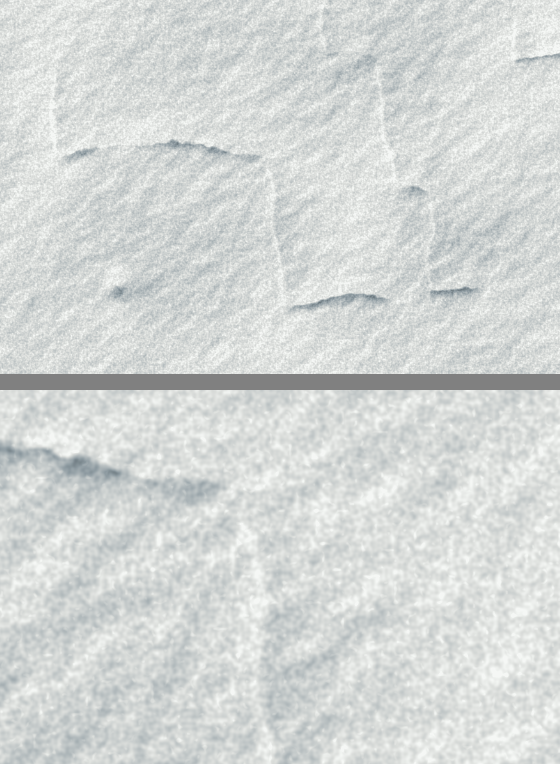
Top, the full canvas; bottom, a detail of the centre.
Reproduce this texture procedurally as a WebGL 2 fragment shader.

```glsl
#version 300 es
precision highp float;
// Wind-packed snow in low sun: diagonal lumps shaded as relief, fine sparkling
// grain, and staircases of broken crust whose bright ridges drop to shadowed
// ledges. Tone is summed as one value and then tinted cool in the shade.

uniform vec2 u_resolution;
out vec4 fragColor;

const float PI = 3.14159;

float hash(vec2 cell) {
  uvec2 k = uvec2(ivec2(cell)) * uvec2(1597334673u, 3812015801u);
  uint n = k.x ^ k.y;
  n = (n ^ (n >> 15)) * 2246822519u;
  n = (n ^ (n >> 13)) * 3266489917u;
  return float((n ^ (n >> 16)) >> 8) / 16777216.0;
}

float cornerSlope(vec2 cell, vec2 offset) {
  float angle = 2.0 * PI * hash(cell);
  return dot(vec2(cos(angle), sin(angle)), offset);
}

// Gradient noise, about -0.7 to 0.7
float noise(vec2 p) {
  vec2 i = floor(p), f = p - i;
  vec2 w = f * f * f * (f * (f * 6.0 - 15.0) + 10.0);
  vec2 e = vec2(1.0, 0.0);
  float low = mix(cornerSlope(i, f), cornerSlope(i + e.xy, f - e.xy), w.x);
  float high = mix(cornerSlope(i + e.yx, f - e.yx), cornerSlope(i + e.xx, f - e.xx), w.x);
  return mix(low, high, w.y);
}

float fbm(vec2 p) {
  float sum = 0.0, amp = 1.0;
  for (int i = 0; i < 3; i++) {
    sum += amp * noise(p);
    p = p * 2.03 + 19.7;
    amp *= 0.5;
  }
  return sum;
}

float bell(float x, float width) {
  return exp(-x * x / (width * width));
}

// Fades in over [0, head] and out over [tail, 1.08]
float span(float t, float head, float tail) {
  return smoothstep(0.0, head, t) * (1.0 - smoothstep(tail, 1.08, t));
}

// Bright edge running down, lit on its left and shaded on its right
float ridge(vec2 p, vec2 top, vec2 foot) {
  float t = (top.y - p.y) / (top.y - foot.y);
  float side = p.x - mix(top.x, foot.x, t);
  float flank = mix(0.025, -0.055, smoothstep(-0.006, 0.006, side));
  return 0.085 * bell(side, 0.007) * span(t, 0.15, 0.9)
       + flank * exp(-abs(side) / 0.075) * span(t, 0.4, 0.7);
}

// Overhanging edge running right: lit snow above, thrown shadow below
float ledge(vec2 p, vec2 start, float run, float seed) {
  float t = (p.x - start.x) / run;
  float arch = 0.07 * run * sin(PI * clamp(t, 0.0, 1.0));
  float below = start.y + arch - p.y;
  float under = smoothstep(-0.004, 0.004, below);
  float broken = smoothstep(-0.3, 0.12, noise(vec2(p.x * 7.0, seed)));
  float thickness = 0.016 + 0.012 * noise(vec2(p.x * 16.0, seed + 5.3));
  float shadow = -0.27 * under * bell(below, thickness) * broken * span(t, 0.08, 0.75);
  float slope = mix(0.05 * exp(-abs(below) / 0.11), -0.05 * exp(-abs(below) / 0.07), under);
  return shadow + slope * span(t, 0.35, 0.6);
}

// Alternating ridges and ledges stepping down to the right
float staircase(vec2 p, vec2 top, vec2 stride, float seed, int steps) {
  float tone = 0.0;
  for (int i = 0; i < steps; i++) {
    float swing = sin(seed + 3.0 * float(i));
    vec2 size = stride * (1.0 + 0.24 * swing * vec2(1.0, -1.0));
    vec2 foot = top + vec2(0.02 - 0.03 * swing, -size.y);
    tone += ridge(p, top, foot) + ledge(p, foot, size.x, seed + float(i) * 4.7);
    top = foot + vec2(size.x, 0.0);
  }
  return tone;
}

// Small lit lump with a dark hollow beneath and a soft trailing shade
float clod(vec2 p, vec2 centre, float radius) {
  vec2 d = (p - centre) / radius;
  float lit = 1.0 - smoothstep(0.5, 1.25, length(d * vec2(0.8, 1.0)));
  float hollow = bell(length((d - vec2(0.5, -1.25)) * vec2(0.8, 1.2)), 0.5);
  float trail = bell(length((d - vec2(2.2, -0.8)) * vec2(0.5, 1.0)), 0.9);
  return 0.09 * lit - 0.27 * hollow - 0.08 * trail;
}

vec3 snowColour(float tone) {
  float shade = clamp((0.86 - tone) / 0.3, 0.0, 1.0);
  return vec3(tone, tone + 0.01 + 0.04 * shade, tone + 0.075 * shade);
}

void main() {
  vec2 p = gl_FragCoord.xy / u_resolution.y;

  // Wind axes: x runs along the drifts, y points to the sun
  vec2 wind = vec2(0.6 * dot(p, vec2(0.8, 0.6)), dot(p, vec2(-0.6, 0.8)));
  float drift = fbm(wind * 3.2 + 7.3);
  float relief = fbm(wind * 23.0) - fbm((wind + vec2(0.0, 0.012)) * 23.0);

  // Crust, with wavering edges
  vec2 waver = vec2(noise(p * 9.0 + 3.1), noise(p * 9.0 + 41.7));
  vec2 fray = vec2(noise(p * 48.0 + 13.9), noise(p * 48.0 + 71.3));
  vec2 q = p + 0.02 * waver + 0.007 * fray;
  float crust = staircase(q, vec2(0.15, 0.82), vec2(0.46, 0.32), 1.57, 2)
              + staircase(q, vec2(0.87, 1.1), vec2(0.12, 0.31), 1.0, 3)
              + staircase(q, vec2(1.38, 0.96), vec2(0.2, 0.15), 1.8, 1)
              + clod(q, vec2(0.3, 0.26), 0.036);

  // Smooth where lit, rougher in the shade
  float form = 0.84 + 0.085 * drift + crust;
  float rough = mix(1.25, 0.65, smoothstep(0.76, 0.91, form));
  float grain = 0.11 * noise(p * 123.0 + 5.7) + 0.1 * noise(p * 211.0 + 31.3);
  float sparkle = 0.07 * smoothstep(0.25, 0.6, noise(p * 171.0 + 83.9));

  float tone = form + rough * 0.14 * relief + mix(0.8, 1.0, rough) * grain + sparkle;
  fragColor = vec4(snowColour(clamp(tone, 0.36, 0.96)), 1.0);
}
```
